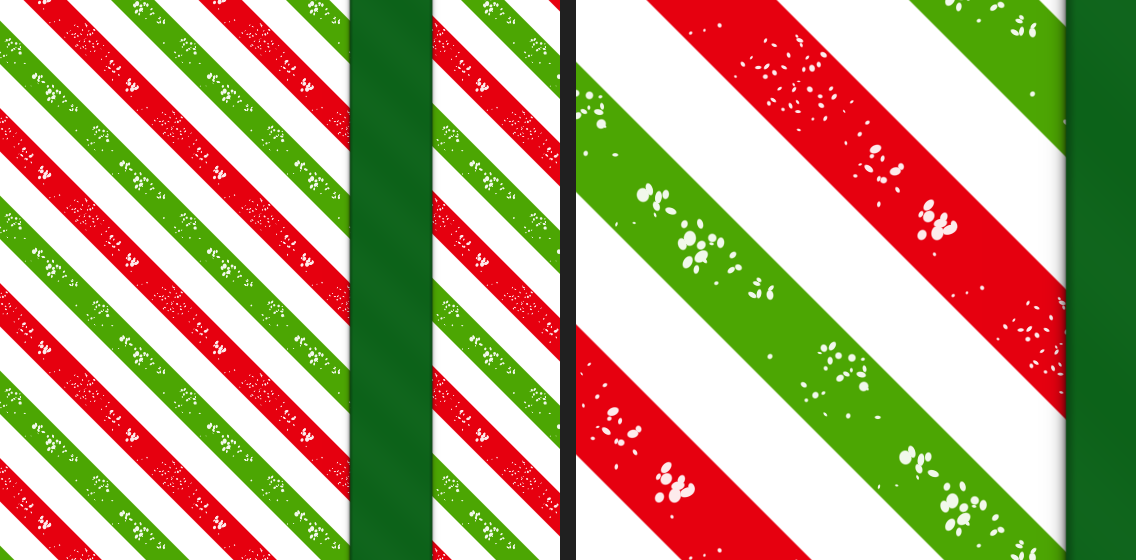
Left, the full canvas; right, a detail of the centre.
A three.js fragment shader for this pattern:

```glsl
// Worn red and green diagonal stripes on white, crossed by a dark green vertical ribbon.
varying vec2 vUv;

vec2 hash2(vec2 p) {
  vec3 h = fract(p.xyx * vec3(0.1031, 0.1030, 0.0973));
  h += dot(h, h.yzx + 33.33);
  return fract((h.xx + h.yz) * h.zy);
}

// Cluster of chipped specks, repeating along x with period 1
float specks(vec2 p, vec2 center, vec2 spread, float count, float size, float blur) {
  float cover = 0.0;
  for (int i = 0; i < 30; i++) {
    float n = float(i);
    if (n >= count) break;
    vec2 rnd = hash2(vec2(n * 7.3 + 1.7, n * 3.1) + center * 91.0);
    vec2 shape = hash2(rnd * 173.0 + n);
    float angle = n * 2.4 + rnd.x;
    vec2 spot = center + spread * sqrt((n + rnd.y) / count) * vec2(cos(angle), sin(angle));
    vec2 d = p - spot;
    d.x -= floor(d.x + 0.5);
    float turn = 6.283 * shape.x;
    d = mat2(cos(turn), -sin(turn), sin(turn), cos(turn)) * d;
    float dist = length(d * vec2(1.0, 1.0 + shape.y)) - size * (0.5 + 0.8 * rnd.x);
    cover = max(cover, 1.0 - smoothstep(-blur, blur, dist));
  }
  return cover;
}

float redWear(vec2 p, float blur) {
  float w = specks(p, vec2(0.49, 0.01), vec2(0.14, 0.10), 30.0, 0.0075, blur);
  w = max(w, specks(p, vec2(0.70, 0.02), vec2(0.11, 0.06), 7.0, 0.008, blur));
  w = max(w, specks(p, vec2(0.85, 0.01), vec2(0.07, 0.05), 7.0, 0.013, blur));
  w = max(w, specks(p, vec2(0.04, 0.00), vec2(0.06, 0.05), 9.0, 0.016, blur));
  return max(w, specks(p, vec2(0.50, -0.06), vec2(0.48, 0.06), 14.0, 0.006, blur));
}

float greenWear(vec2 p, float blur) {
  float w = specks(p, vec2(0.46, 0.02), vec2(0.06, 0.03), 6.0, 0.016, blur);
  w = max(w, specks(p, vec2(0.63, 0.01), vec2(0.07, 0.07), 11.0, 0.016, blur));
  w = max(w, specks(p, vec2(0.79, 0.04), vec2(0.11, 0.03), 9.0, 0.010, blur));
  w = max(w, specks(p, vec2(0.14, 0.06), vec2(0.09, 0.05), 14.0, 0.010, blur));
  w = max(w, specks(p, vec2(0.13, -0.06), vec2(0.05, 0.03), 4.0, 0.009, blur));
  return max(w, specks(p, vec2(0.40, -0.03), vec2(0.48, 0.09), 10.0, 0.006, blur));
}

void main() {
  float pixel = fwidth(vUv.y);

  // Square tile turned 45 degrees: x runs along the stripes, y across them
  vec2 tile = vec2(vUv.x - vUv.y, vUv.x + vUv.y) / 0.3125 - vec2(0.0, 0.2083);
  float blur = max(pixel / 0.221 * 0.7, 0.003);
  bool isRed = fract(tile.y) < 0.5;
  vec2 p = vec2(fract(tile.x), 0.5 * fract(tile.y * 2.0) - 0.25);

  // Stripes with white wear
  float stripe = 1.0 - smoothstep(-blur, blur, abs(p.y) - 0.124);
  vec3 ink = isRed ? vec3(0.90, 0.0, 0.06) : vec3(0.30, 0.65, 0.01);
  float wear = isRed ? redWear(p, blur) : greenWear(p, blur);
  vec3 color = mix(vec3(1.0), ink, stripe * (1.0 - 0.92 * wear));

  // Ribbon shadow, stronger on the left
  float side = vUv.x - 0.6985;
  float edge = abs(side) - 0.0735;
  color *= 1.0 - (side < 0.0 ? 0.55 : 0.35) * exp(-max(edge, 0.0) / 0.003);

  // Ribbon with dark rims and a faint diagonal sheen
  vec3 ribbon = vec3(0.055, 0.39, 0.105) + 0.007 * cos(tile.y * 12.566);
  ribbon *= mix(0.75, 1.0, smoothstep(0.0, 0.007, -edge));
  color = mix(color, ribbon, 1.0 - smoothstep(-pixel, pixel, edge));

  gl_FragColor = vec4(color, 1.0);
}
```
